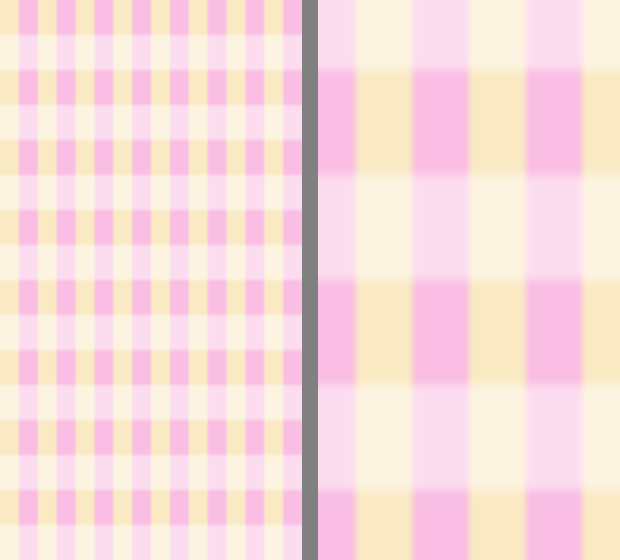
Left, the full canvas; right, a detail of the centre.
Write a WebGL 2 fragment shader that draws this pattern.

```glsl
#version 300 es
precision highp float;
// Soft pastel gingham: pink and cream columns crossed by pale and deep rows.

uniform vec2 u_resolution;
out vec4 fragColor;

const vec2 REPEATS = vec2(8.0, 8.0);
const vec2 EDGE_SOFTNESS = vec2(0.050, 0.045); // half width, in repeats

const vec3 PALE_CREAM = vec3(0.990, 0.958, 0.882);
const vec3 DEEP_CREAM = vec3(0.982, 0.918, 0.768);
const vec3 PALE_PINK = vec3(0.990, 0.868, 0.942);
const vec3 DEEP_PINK = vec3(0.980, 0.740, 0.890);

// Coverage of the second half of each repeat, with blurred edges.
float stripe(float position, float count, float softness) {
    // Keep the outermost stripes solid up to the border.
    float inner = clamp(position, softness, count - softness);
    float fromCentre = abs(fract(inner - 0.25) - 0.5);
    return 1.0 - smoothstep(0.25 - softness, 0.25 + softness, fromCentre);
}

void main() {
    vec2 cell = gl_FragCoord.xy / u_resolution * REPEATS;
    vec2 softness = max(EDGE_SOFTNESS, 0.75 * REPEATS / u_resolution);

    // Pink columns start after cream; deep rows sit above pale ones.
    float pink = stripe(cell.x, REPEATS.x, softness.x);
    float deep = stripe(cell.y, REPEATS.y, softness.y);

    vec3 paleRow = mix(PALE_CREAM, PALE_PINK, pink);
    vec3 deepRow = mix(DEEP_CREAM, DEEP_PINK, pink);
    fragColor = vec4(mix(paleRow, deepRow, deep), 1.0);
}
```
